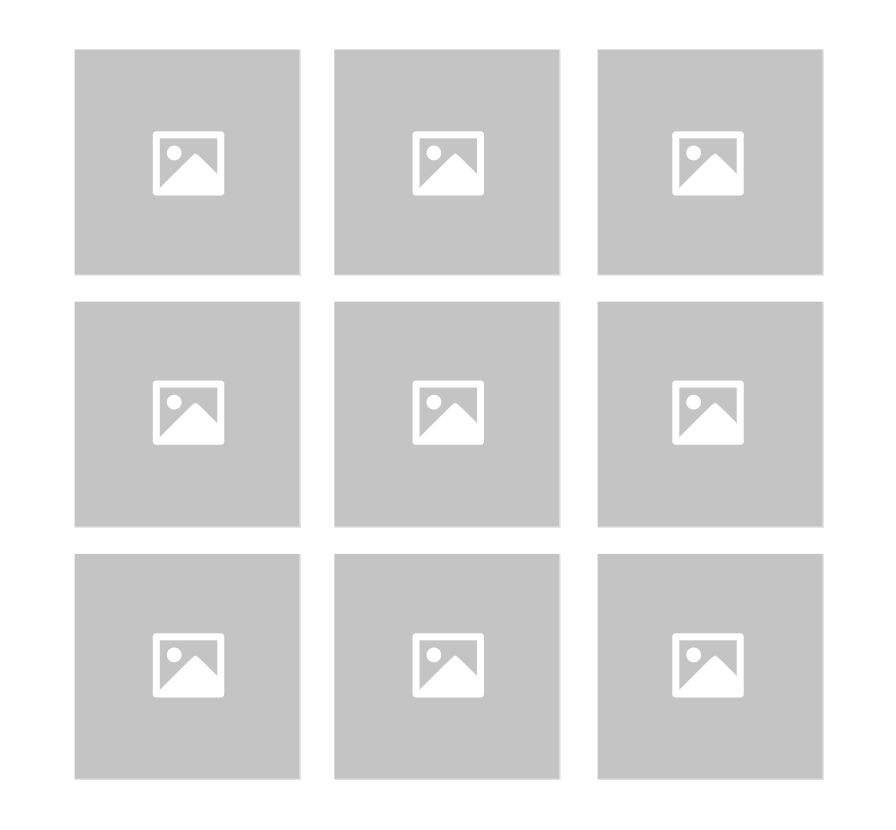
Give the GLSL for this pattern, as a Shadertoy shader.

```glsl
// Layout in design units; the canvas is CANVAS_HEIGHT units tall, y down
const float CANVAS_HEIGHT = 711.0;
const vec2 TILE_ORIGIN = vec2(384.25, 354.75);
const vec2 TILE_PITCH = vec2(224.0, 216.0);
const vec2 ICON_ORIGIN = vec2(384.0, 355.0);
const vec2 ICON_PITCH = vec2(222.5, 215.0);
const float MIDDLE_SHIFT = -1.5;   // middle column of tiles, middle row of icons
const vec2 TILE_HALF = vec2(96.25);
const float EDGE_WIDTH = 1.2;

const vec2 FRAME_HALF = vec2(30.6, 27.5);
const float FRAME_RADIUS = 3.0;
const vec2 WINDOW_HALF = vec2(24.6, 21.5);
const vec2 SUN_CENTER = vec2(-12.3, -9.0);
const float SUN_RADIUS = 6.3;
const vec2 PEAK = vec2(6.0, -9.7);
const float PEAK_ROUNDING = 1.5;

const vec3 PAPER = vec3(1.0);
const vec3 TILE_GRAY = vec3(0.77);
const vec3 EDGE_GRAY = vec3(0.88);

float boxDistance(vec2 p, vec2 halfSize, float radius) {
    vec2 q = abs(p) - halfSize + radius;
    return length(max(q, 0.0)) + min(max(q.x, q.y), 0.0) - radius;
}

// Slopes at 45 degrees meeting in a softened summit
float mountainDistance(vec2 p) {
    p -= PEAK;
    return (sqrt(p.x * p.x + PEAK_ROUNDING * PEAK_ROUNDING) - p.y) * 0.7071;
}

// Frame with its window cut out, leaving sun and mountain solid
float iconDistance(vec2 p) {
    float frame = boxDistance(p, FRAME_HALF, FRAME_RADIUS);
    float window = boxDistance(p, WINDOW_HALF, 0.0);
    float sun = length(p - SUN_CENTER) - SUN_RADIUS;
    float scenery = min(sun, mountainDistance(p));
    return max(frame, min(-window, scenery));
}

float coverage(float distance, float pixel) {
    return clamp(0.5 - distance / pixel, 0.0, 1.0);
}

void mainImage(out vec4 fragColor, in vec2 fragCoord) {
    float pixel = CANVAS_HEIGHT / iResolution.y;
    vec2 p = vec2(fragCoord.x, iResolution.y - fragCoord.y) * pixel;

    // Three by three grid, with slightly uneven centers
    vec2 cell = clamp(round((p - TILE_ORIGIN) / TILE_PITCH), -1.0, 1.0);
    vec2 middle = (1.0 - abs(cell)) * MIDDLE_SHIFT;
    vec2 tileP = p - TILE_ORIGIN - cell * TILE_PITCH - vec2(middle.x, 0.0);
    vec2 iconP = p - ICON_ORIGIN - cell * ICON_PITCH - vec2(0.0, middle.y);

    // Pale rim on the right and bottom, then the tile and its icon
    vec2 rim = vec2(0.5 * EDGE_WIDTH);
    float edge = boxDistance(tileP - rim, TILE_HALF + rim, 0.0);
    float tile = boxDistance(tileP, TILE_HALF, 0.0);
    vec3 color = mix(PAPER, EDGE_GRAY, coverage(edge, pixel));
    color = mix(color, TILE_GRAY, coverage(tile, pixel));
    color = mix(color, PAPER, coverage(iconDistance(iconP), pixel));

    fragColor = vec4(color, 1.0);
}
```
